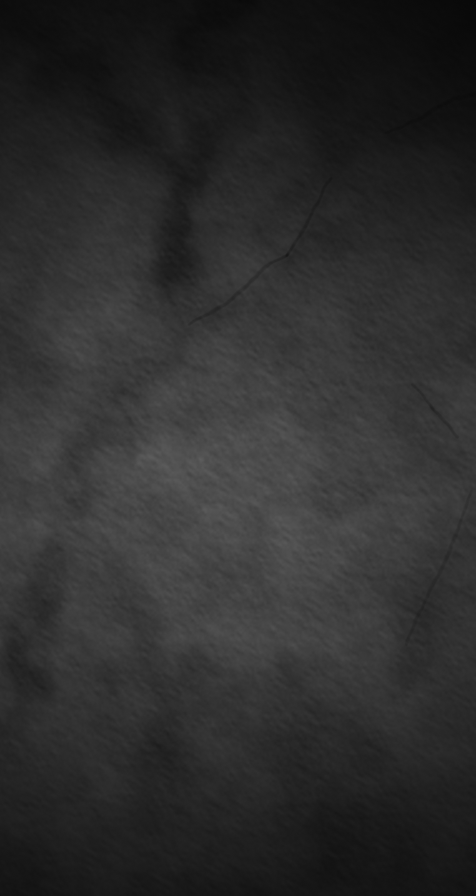
Give the GLSL for this texture, as a WebGL 1 fragment shader.

```glsl
precision highp float;
// Dark slate wall: a soft pool of light over a charcoal surface.
// Layered noise makes the cloudy stains and a ragged diagonal vein; warped
// line segments draw hairline cracks, and relief-lit noise gives the grain.
uniform vec2 u_resolution;

float hash(vec2 p) {
  vec3 q = fract(vec3(p.xyx) * 0.1031);
  q += dot(q, q.yzx + 33.33);
  return fract((q.x + q.y) * q.z);
}

float noise(vec2 p) {
  vec2 i = floor(p), f = fract(p);
  f = f * f * (3.0 - 2.0 * f);
  return mix(mix(hash(i), hash(i + vec2(1.0, 0.0)), f.x),
             mix(hash(i + vec2(0.0, 1.0)), hash(i + 1.0), f.x), f.y);
}

float fbm(vec2 p) {
  float sum = 0.0, amp = 0.5;
  for (int i = 0; i < 5; i++) {
    sum += amp * noise(p);
    p = mat2(1.6, 1.2, -1.2, 1.6) * p + 17.3;
    amp *= 0.5;
  }
  return sum;
}

// Height of the stone: fine ridges drawn out along a falling diagonal
float relief(vec2 p) {
  vec2 q = mat2(0.87, 0.5, -0.5, 0.87) * p;
  q = vec2(q.x + q.y * 0.25, q.y);
  return 0.55 * noise(q * vec2(34.0, 62.0) + 40.0)
       + 0.45 * noise(q * vec2(75.0, 125.0) + 90.0);
}

float segment(vec2 p, vec2 a, vec2 b) {
  vec2 d = b - a;
  return length(p - a - d * clamp(dot(p - a, d) / dot(d, d), 0.0, 1.0));
}

// Soft round patch
float patchAt(vec2 p, vec2 centre, vec2 size) {
  vec2 d = (p - centre) / size;
  return exp(-dot(d, d));
}

// Thin dark line with a faint shadow on its lower side
float crack(vec2 p, vec2 a, vec2 b) {
  float line = 1.0 - smoothstep(0.001, 0.006, segment(p, a, b));
  float shade = exp(-segment(p + vec2(-0.008, 0.012), a, b) * 60.0);
  return 0.2 * line + 0.1 * shade;
}

void main() {
  vec2 p = gl_FragCoord.xy / u_resolution.x;
  p.y *= 1.882 * u_resolution.x / u_resolution.y;
  vec2 warp = vec2(fbm(p * 5.0 + 3.0), fbm(p * 5.0 + 31.0)) - 0.48;
  vec2 w = p + warp * 0.22;

  // Pool of light, dying away to the top and bottom
  vec2 d = p - vec2(0.47, 0.87);
  float light = 0.305 * exp(-1.15 * d.x * d.x - 1.5 * d.y * d.y);
  light *= 1.0 - 0.45 * patchAt(p, vec2(1.05, 1.8), vec2(0.4, 0.4));

  // Ragged vein from top centre to lower left, and a branch at the top left
  float spine = 0.49 - 0.325 * (1.88 - w.y) + 0.06 * sin((w.y - 0.41) * 2.1);
  float vein = 1.0 - smoothstep(0.01, 0.085, abs(w.x - spine));
  vein *= smoothstep(0.25, 0.5, p.y);
  float branch = 1.0 - smoothstep(0.0, 0.08, segment(w, vec2(0.03, 1.86), vec2(0.39, 1.52)));
  float ragged = smoothstep(0.25, 0.6, fbm(p * 9.0 + 60.0));
  float stain = max(vein, 0.8 * branch) * (0.35 + 0.65 * ragged);

  // Blotches: a few broad ones, then scattered cloudy ones
  float blot = patchAt(w, vec2(0.70, 1.62), vec2(0.12, 0.14))
             + patchAt(w, vec2(0.36, 0.33), vec2(0.09, 0.16))
             + patchAt(w, vec2(0.72, 0.10), vec2(0.20, 0.16))
             + 0.7 * patchAt(w, vec2(0.10, 1.10), vec2(0.14, 0.07))
             + 0.5 * patchAt(w, vec2(0.36, 0.76), vec2(0.08, 0.06));
  float cloud = smoothstep(0.42, 0.7, fbm(w * vec2(4.5, 3.5) + 8.0));
  float tone = 1.0 - 0.32 * stain - 0.27 * min(blot, 1.0) - 0.14 * cloud;
  tone *= 1.0 + 0.35 * (fbm(p * 13.0 + 5.0) - 0.48);

  // Hairline cracks
  vec2 c = p + warp * 0.07;
  float cracks = crack(c, vec2(0.39, 1.21), vec2(0.61, 1.36))
               + crack(c, vec2(0.61, 1.36), vec2(0.69, 1.51))
               + 0.7 * crack(c, vec2(0.99, 0.83), vec2(0.85, 0.53))
               + 0.8 * crack(c, vec2(0.87, 1.08), vec2(0.98, 0.96))
               + crack(c, vec2(0.81, 1.61), vec2(1.02, 1.71));
  tone *= 1.0 - min(cracks, 0.5);

  // Grain lit from above
  float slope = relief(p) - relief(p + vec2(0.003, 0.006));
  float grain = 0.22 * slope + 0.07 * (noise(p * 190.0) - 0.5);
  float grey = light * (tone + grain) + 0.008;
  grey += (hash(gl_FragCoord.xy) - 0.5) / 255.0;
  gl_FragColor = vec4(vec3(grey), 1.0);
}
```
